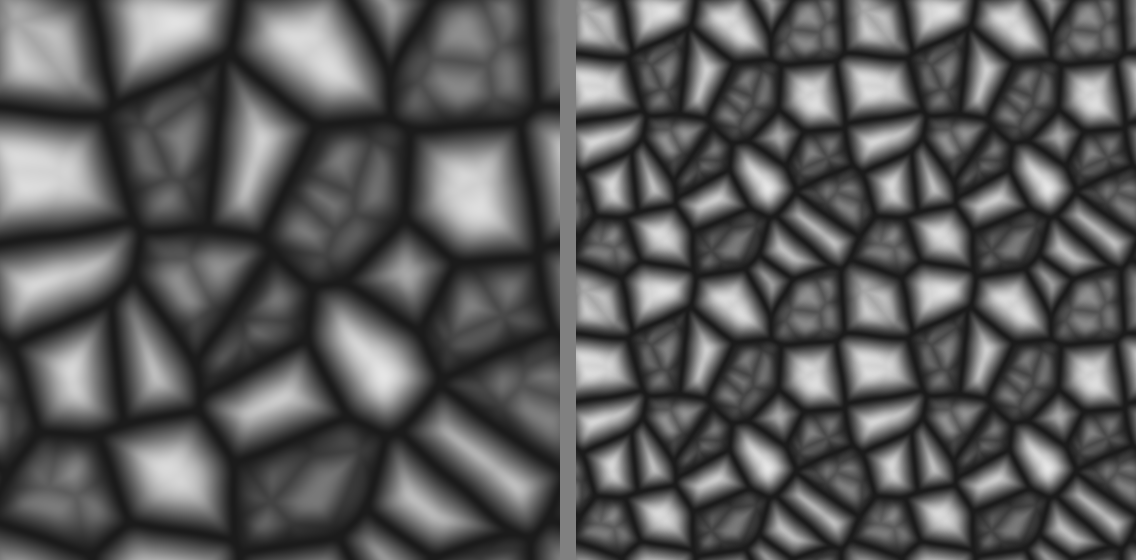
Left: one tile. Right: repeated 2 by 2.
Write a WebGL 2 fragment shader that draws this texture.

```glsl
#version 300 es
precision highp float;
// Tiling grey relief of soft pillow-like cells parted by dark creases.

uniform vec2 u_resolution;
out vec4 fragColor;

const float CELLS = 5.0;          // large cells per side
const float FACETS = 9.0;         // small facets per side
const float CREASE_GREY = 0.105;  // darkest valleys
const float PEAK_GREY = 0.90;     // brightest plateaus
const float SLOPE_WIDTH = 0.066;  // crease to plateau, in canvas units
const float FACET_WIDTH = 0.034;
const float DIM_LEVEL = 0.50;     // height of the lowest cells
const float FACET_DEPTH = 0.55;   // facet creases in the lowest cells
const float CORNER_ROUND = 0.07;  // rounding of ridges, in cell units
const float WARP = 0.007;         // wobble of the creases
const float SHADE = 0.30;         // slow drift of brightness

// Integer hash: two values from 0 to 1 for a wrapped lattice point.
vec2 hash2(vec2 cell, float period, uint seed) {
  uvec2 v = uvec2(mod(cell, period)) + uvec2(seed, seed * 7u + 3u);
  v = v * 1664525u + 1013904223u;
  v.x += v.y * 1664525u;
  v.y += v.x * 1664525u;
  v ^= v >> 16u;
  v.x += v.y * 1664525u;
  v.y += v.x * 1664525u;
  v ^= v >> 16u;
  return vec2(v >> 8u) / 16777216.0;
}

// Wrapping value noise with two independent channels.
vec2 noise2(vec2 uv, float period, uint seed) {
  vec2 p = uv * period;
  vec2 i = floor(p);
  vec2 f = fract(p);
  f = f * f * f * (f * (f * 6.0 - 15.0) + 10.0);
  vec2 low = mix(hash2(i, period, seed), hash2(i + vec2(1, 0), period, seed), f.x);
  vec2 high = mix(hash2(i + vec2(0, 1), period, seed), hash2(i + 1.0, period, seed), f.x);
  return mix(low, high, f.y);
}

float smoothMin(float a, float b, float k) {
  float h = max(k - abs(a - b), 0.0) / k;
  return min(a, b) - h * h * k * 0.25;
}

// x: distance to the cell border in canvas units, y: random value of the cell.
vec2 cellBorder(vec2 uv, float period, uint seed) {
  vec2 p = uv * period;
  vec2 base = floor(p);
  vec2 nearestCell = base;
  vec2 toNearest = vec2(0.0);
  float best = 1e5;
  for (int y = -2; y <= 2; y++) {
    for (int x = -2; x <= 2; x++) {
      vec2 cell = base + vec2(x, y);
      vec2 offset = cell + hash2(cell, period, seed) - p;
      float d = dot(offset, offset);
      if (d < best) {
        best = d;
        toNearest = offset;
        nearestCell = cell;
      }
    }
  }
  float border = 8.0;
  for (int y = -2; y <= 2; y++) {
    for (int x = -2; x <= 2; x++) {
      if (x == 0 && y == 0) continue;
      vec2 cell = nearestCell + vec2(x, y);
      vec2 offset = cell + hash2(cell, period, seed) - p;
      vec2 across = offset - toNearest;
      float d = dot(0.5 * (toNearest + offset), across) / max(length(across), 1e-4);
      border = smoothMin(border, d, CORNER_ROUND);
    }
  }
  return vec2(max(border, 0.0) / period, hash2(nearestCell, period, seed + 57u).x);
}

// Rounded valley, straight slope, soft plateau.
float pillow(float t) {
  const float valley = 0.10;
  return max(smoothMin(sqrt(t * t + valley * valley) - valley, 1.0, 0.35), 0.0);
}

void main() {
  vec2 uv = gl_FragCoord.xy / u_resolution;
  vec2 wobble = noise2(uv, 8.0, 11u) + 0.5 * noise2(uv, 17.0, 23u) - 0.75;
  vec2 warped = uv + WARP * wobble;

  // Large cells: low ones are dim, high ones reach the plateau.
  vec2 cell = cellBorder(warped, CELLS, 5u);
  float bright = smoothstep(0.30, 0.75, cell.y);
  float level = mix(DIM_LEVEL, 1.0, bright);
  float height = level * pillow(cell.x / (SLOPE_WIDTH * sqrt(level)));

  // Small facets crease the dim cells and barely touch the bright ones.
  float facet = pillow(cellBorder(warped, FACETS, 91u).x / FACET_WIDTH);
  float depth = mix(FACET_DEPTH, 0.06, bright);
  height *= 1.0 - depth * (1.0 - facet);

  // Slow shading, strongest on the slopes.
  float drift = noise2(uv, 6.0, 37u).x - 0.5;
  height *= 1.0 + SHADE * drift * (1.0 - 0.6 * height);

  float grey = mix(CREASE_GREY, PEAK_GREY, clamp(height, 0.0, 1.0));
  fragColor = vec4(vec3(grey), 1.0);
}
```
